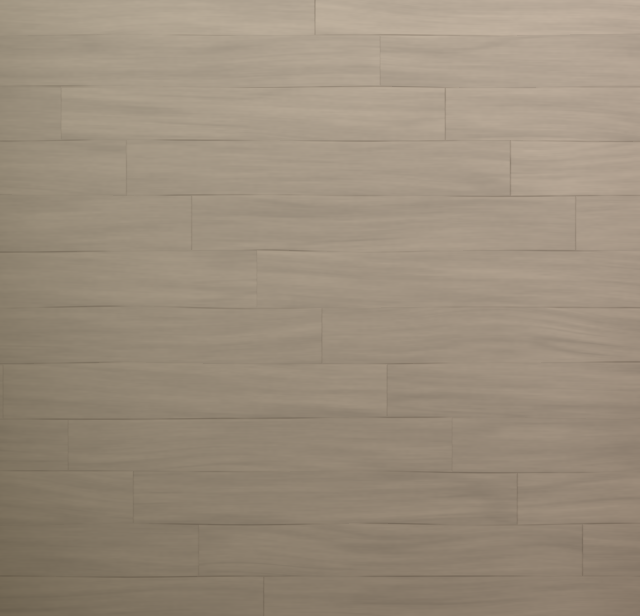
Write a Shadertoy shader that draws this texture.

```glsl
// Pale oak plank floor in stepped rows, with wavy grain, faint broken seams and soft uneven light.
#define ROW_PITCH 0.0881
#define FIRST_SEAM 0.057
#define PLANK_LENGTH 0.600
#define ROW_SHIFT 0.1018
#define FIRST_JOINT 0.594
#define SEAM_WIDTH 0.0021
#define SEAM_DARKNESS 0.15
#define GRAIN_CONTRAST 0.17
#define FIBRE_CONTRAST 0.034
#define PLANK_VARIATION 0.014
#define LENS_BOW 0.005

float hash(vec2 p) {
    vec3 q = fract(p.xyx * vec3(0.1031, 0.1030, 0.0973));
    q += dot(q, q.yzx + 33.33);
    return fract((q.x + q.y) * q.z);
}

float noise(vec2 p) {
    vec2 i = floor(p), f = fract(p);
    f = f * f * (3.0 - 2.0 * f);
    return mix(mix(hash(i), hash(i + vec2(1, 0)), f.x),
               mix(hash(i + vec2(0, 1)), hash(i + vec2(1, 1)), f.x), f.y);
}

float fbm(vec2 p) {
    float sum = 0.0, amp = 0.5;
    for (int i = 0; i < 4; i++) {
        sum += amp * noise(p);
        p = p * vec2(1.8, 2.1) + 17.3;
        amp *= 0.5;
    }
    return sum / 0.9375;
}

// Antialiased coverage of a line of the given width, in canvas heights
float lineCover(float dist, float width, float pixel) {
    float soft = max(width, pixel);
    return min(width / pixel, 1.0) * (1.0 - smoothstep(0.0, 1.1 * soft, abs(dist)));
}

// Long streaks that bend and drift, with sparse dark veins, different on each plank
float woodGrain(vec2 p, float seed) {
    vec2 shift = vec2(seed * 37.0, seed * 91.0);
    float bend = noise(p * vec2(4.0, 9.0) + shift) - 0.5;
    p.y += 0.030 * bend + (seed - 0.25) * 0.07 * p.x;
    float broad = fbm(p * vec2(3.0, 45.0) + shift) - 0.5;
    float streak = fbm(p * vec2(8.0, 130.0) + shift.yx) - 0.5;
    float ridge = abs(2.0 * noise(p * vec2(4.5, 62.0) + shift.yx + 5.0) - 1.0);
    float patches = smoothstep(0.35, 0.75, noise(p * vec2(5.0, 18.0) + shift.yx));
    float vein = (1.0 - smoothstep(0.0, 0.35, ridge)) * patches;
    return 0.55 * broad + 0.5 * streak - 0.20 * vein + 0.03;
}

// Brighter at the top, dim toward the left edge, warmer to the right
vec3 litWood(vec2 uv) {
    float level = 0.515 + 0.172 * uv.y + 0.040 * uv.x - 0.065 * exp(-6.0 * uv.x);
    level -= 0.035 * smoothstep(0.85, 1.05, uv.x) * (1.0 - 0.6 * uv.y);
    level += 0.016 * (fbm(uv * 3.0) - 0.5);
    vec3 tint = mix(vec3(-0.004, 0.003, -0.002), vec3(0.006, -0.003, 0.002), uv.x);
    return level - vec3(0.0, 0.051, 0.119) + tint;
}

void mainImage(out vec4 fragColor, in vec2 fragCoord) {
    vec2 uv = fragCoord / iResolution.xy;
    float aspect = iResolution.x / iResolution.y;
    float pixel = 1.0 / iResolution.y;
    vec2 p = vec2(uv.x * aspect, uv.y);

    // Rows counted downward, with a slight bow and wavering edges
    float down = 1.0 - uv.y;
    float waver = 0.0045 * (noise(vec2(p.x * 5.0, floor(down * 12.0 + 0.3))) - 0.5);
    float rowPos = (down - FIRST_SEAM + LENS_BOW * sin(7.14 * (down - 0.02)) + waver) / ROW_PITCH;
    float row = floor(rowPos);
    float inRow = rowPos - row;

    // Planks along each row
    float plankPos = (uv.x - FIRST_JOINT - ROW_SHIFT * row) / PLANK_LENGTH;
    float plank = floor(plankPos);
    float seed = hash(vec2(plank, row) + 43.0);

    // Wood surface
    vec3 color = litWood(uv);
    color *= 1.0 + PLANK_VARIATION * (2.0 * seed - 1.0);
    float clarity = 0.75 + 0.4 * uv.x;
    color *= 1.0 + GRAIN_CONTRAST * clarity * woodGrain(p, seed);
    float fibre = noise(p * vec2(45.0, 330.0) + seed * 50.0) - 0.5;
    float speck = noise(p * vec2(130.0, 220.0)) - 0.5;
    color *= 1.0 + FIBRE_CONTRAST * (0.6 * fibre + 0.4 * speck);

    // Distances to the nearest row seam and end joint
    float nearestRow = floor(rowPos + 0.5);
    float nearestJoint = floor(plankPos + 0.5);
    float seamDist = (rowPos - nearestRow) * ROW_PITCH;
    float jointDist = (plankPos - nearestJoint) * PLANK_LENGTH * aspect;

    // Seams break up along their length, joints vary from one to the next
    float gaps = fbm(vec2(p.x * 9.0, nearestRow * 7.3));
    float seamFade = 0.08 + 0.92 * smoothstep(0.32, 0.72, gaps);
    float jointFade = 0.2 + 0.8 * hash(vec2(nearestJoint, row) + 11.0);
    jointFade *= 0.4 + 0.6 * smoothstep(0.1, 0.45, uv.x);
    jointFade *= 0.6 + 0.6 * noise(vec2(row * 5.1, p.y * 45.0));
    float seam = lineCover(seamDist, SEAM_WIDTH, pixel) * seamFade;
    float joint = lineCover(jointDist, SEAM_WIDTH, pixel) * jointFade;

    // Faint bevel: pale lip below each seam, soft shade above it
    float lip = exp(-inRow * 16.0) * smoothstep(0.0, 0.04, inRow);
    float shade = exp(-(1.0 - inRow) * 14.0);
    color *= 1.0 + (0.028 * lip - 0.020 * shade) * (0.3 + 0.7 * seamFade);
    color *= 1.0 - SEAM_DARKNESS * max(seam, joint) * vec3(0.93, 1.0, 1.08);

    fragColor = vec4(clamp(color, 0.0, 1.0), 1.0);
}
```
